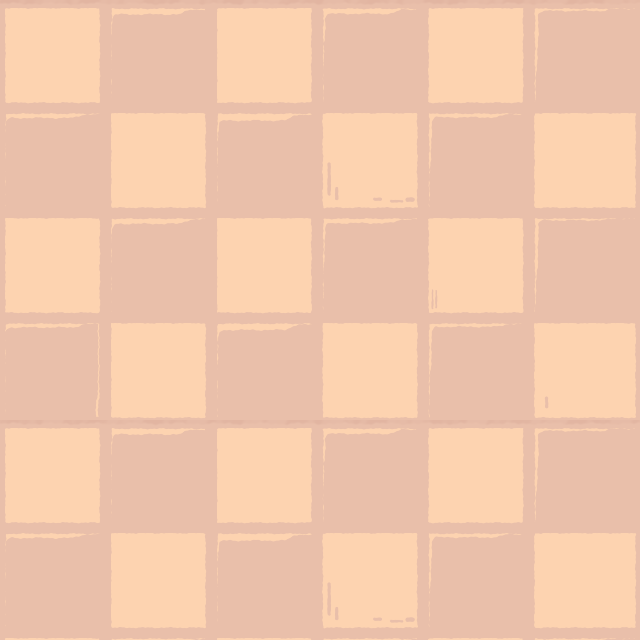
This pattern is drawn by a WebGL 2 fragment shader. Its source:

```glsl
#version 300 es
precision highp float;
// Hand-painted checkerboard of cream and dusty pink tiles with ragged edges.

#define SPAN 768.0                  // design units across the canvas
#define PITCH vec2(127.0, 126.0)    // tile spacing
#define ORIGIN vec2(6.0, 9.5)       // top left corner of the first tile
#define TILE 114.0                  // painted tile size
#define ROW_CYCLE 4.0               // rows before the wear repeats
#define RAGGED 0.8                  // edge roughness
#define PINK vec3(0.914, 0.749, 0.667)
#define CREAM vec3(0.992, 0.827, 0.690)
#define SMUDGE vec3(0.870, 0.690, 0.615)

uniform vec2 u_resolution;
out vec4 outColor;

// Layered sines for a brushed outline
float wobble(float s, float seed) {
    return 0.50 * sin(s * 0.21 + seed)
         + 0.35 * sin(s * 0.53 + seed * 1.7)
         + 0.25 * sin(s * 1.13 + seed * 2.3);
}

float boxDistance(vec2 p, vec2 halfSize, float radius) {
    vec2 d = abs(p) - halfSize + radius;
    return length(max(d, 0.0)) + min(max(d.x, d.y), 0.0) - radius;
}

// Pink paint that leaves thin cream slivers along the top and left
float patchDistance(vec2 q, float col, float row, float seed) {
    float top = 6.0 + 2.5 * sin(col - 0.25) + 0.8 * sin(row * 2.1);
    top *= 1.0 - 0.75 * smoothstep(80.0, 98.0, q.x);
    top += 1.1 * wobble(q.x * 0.8, seed);

    float reach = 25.0 + 16.0 * col;
    float left = (0.4 + 0.9 * col) * (1.0 - 0.7 * smoothstep(0.3, 1.0, q.y / reach));
    left += 0.8 * wobble(q.y * 0.8, seed + 2.0);

    const float CORNER = 7.0;
    vec2 d = CORNER - (q - vec2(left, top));
    float body = length(max(d, 0.0)) + min(max(d.x, d.y), 0.0) - CORNER;
    float blob = length(q - vec2(100.0, 11.0)) - 9.0 - 0.5 * wobble(q.x, seed);
    return min(body, blob);
}

// Dry brush flecks: centre and half size of each
float fleckDistance(vec2 p) {
    const vec4 FLECKS[8] = vec4[8](
        vec4(395.0, 215.0, 2.0, 20.0), vec4(404.0, 232.0, 2.0, 8.0),
        vec4(453.0, 239.0, 5.5, 2.0), vec4(476.0, 241.5, 8.0, 1.6),
        vec4(492.0, 239.5, 5.5, 2.5), vec4(519.0, 359.0, 1.0, 12.0),
        vec4(523.5, 359.0, 1.0, 11.0), vec4(656.0, 483.0, 2.0, 7.0));
    float d = SPAN;
    for (int i = 0; i < 8; i++) {
        vec4 fleck = FLECKS[i];
        float radius = min(fleck.z, fleck.w);
        d = min(d, boxDistance(p - fleck.xy, fleck.zw, radius));
    }
    return d + 0.4 * wobble(p.x + p.y, 1.0);
}

void main() {
    // Design space with y running down, wear repeating by row cycle
    vec2 p = gl_FragCoord.xy / u_resolution;
    p = vec2(p.x, 1.0 - p.y) * SPAN;
    float soft = 0.6 * SPAN / min(u_resolution.x, u_resolution.y);
    vec2 cell = floor((p - ORIGIN) / PITCH);
    vec2 q = p - ORIGIN - cell * PITCH;
    float row = mod(cell.y, ROW_CYCLE);
    float seed = cell.x * 2.7 + row * 4.1;
    vec2 wear = vec2(p.x, mod(p.y, ROW_CYCLE * PITCH.y));

    // Ragged tile, the sixth column slightly wider
    float width = TILE + (cell.x == 5.0 ? 8.0 : 0.0);
    vec2 halfTile = vec2(width, TILE) * 0.5;
    vec2 rough = RAGGED * vec2(wobble(q.y, seed), wobble(q.x, seed + 5.0));
    float paint = boxDistance(q + rough - halfTile, halfTile - 0.3, 1.5);

    bool covered = mod(cell.x + cell.y, 2.0) > 0.5;
    if (covered) {
        float sliver = -patchDistance(q, cell.x, row, seed);
        // One tile per cycle also keeps a curved right edge
        if (cell.x == 0.0 && row == 3.0) {
            float bend = 113.0 - 3.0 * smoothstep(70.0, 114.0, q.y);
            sliver = min(sliver, abs(q.x - bend + rough.x) - 1.3);
        }
        paint = max(paint + 0.7, sliver);
    } else {
        paint = max(paint, -fleckDistance(wear));
    }

    // Faint smudged seam at the start of each cycle
    float blotch = smoothstep(-0.5, 0.5, wobble(p.x * 0.35, p.y * 0.05));
    float seamEdge = 4.5 + 1.5 * wobble(p.x * 0.6, 3.0);
    float seam = 1.0 - smoothstep(seamEdge - 2.0, seamEdge + 1.5, wear.y);
    vec3 color = mix(PINK, SMUDGE, seam * (0.25 + 0.4 * blotch));

    color = mix(color, CREAM, 1.0 - smoothstep(-soft, soft, paint));
    outColor = vec4(color, 1.0);
}
```
